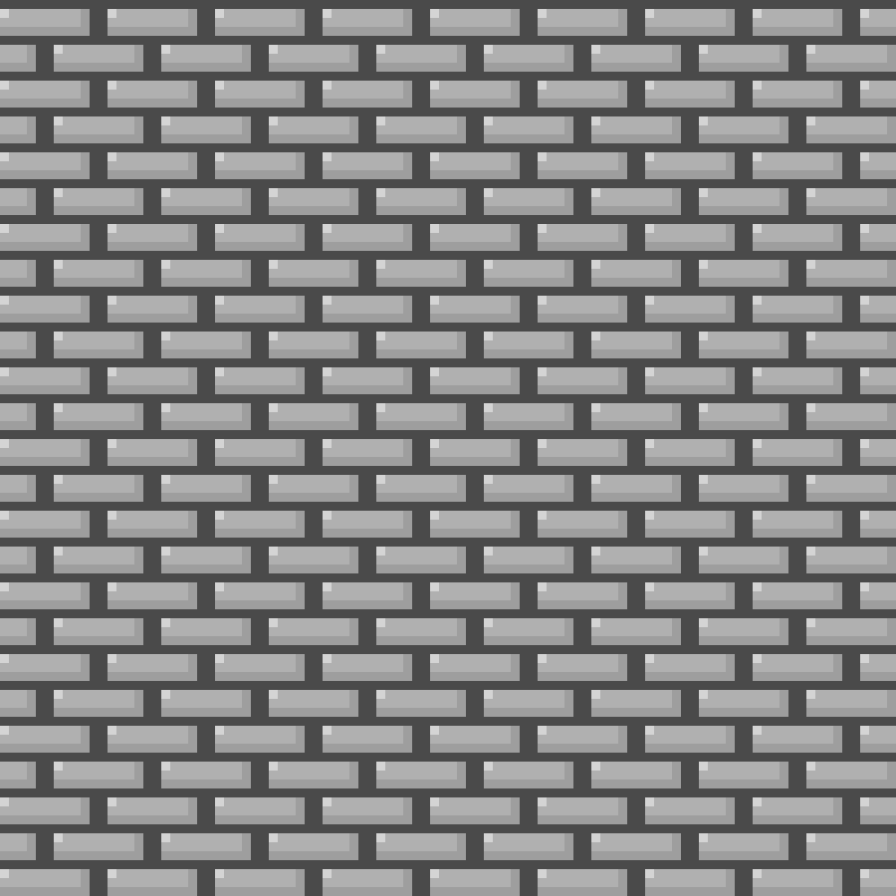
This texture is drawn by a Shadertoy shader. Its source:

```glsl
// Draws a grey running-bond brick wall with blocky bevelled bricks.

#define UNITS_ACROSS 100.0            // blocks along each side of the canvas
#define BRICK_SIZE vec2(10.0, 3.0)    // in blocks
#define JOINT_SIZE vec2(2.0, 1.0)     // mortar gap, in blocks
#define BEVEL 1.0                     // width of shade and glint, in blocks
#define ROW_SHIFT 0.5                 // offset of odd rows, in brick periods
#define MORTAR_COLOR vec3(0.29)
#define FACE_COLOR vec3(0.69)
#define SHADE_COLOR vec3(0.62)
#define GLINT_COLOR vec3(0.83)

// Share of a pixel-sized footprint at p covered by the box from lo to hi
float boxCoverage(vec2 p, vec2 lo, vec2 hi, vec2 pixel) {
    vec2 overlap = min(p + 0.5 * pixel, hi) - max(p - 0.5 * pixel, lo);
    vec2 share = clamp(overlap / pixel, 0.0, 1.0);
    return share.x * share.y;
}

void mainImage(out vec4 fragColor, in vec2 fragCoord) {
    vec2 pixel = UNITS_ACROSS / iResolution.xy;
    vec2 p = fragCoord * pixel;

    // Cells split in the middle of the joints, so no brick edge meets a seam
    vec2 period = BRICK_SIZE + JOINT_SIZE;
    p += 0.5 * JOINT_SIZE;
    float row = floor(p.y / period.y);
    p.x -= mod(row, 2.0) * ROW_SHIFT * period.x;
    vec2 local = mod(p, period) - 0.5 * JOINT_SIZE;

    // Brick body in shade, face above and left of it, glint at the top left
    vec2 faceLo = vec2(0.0, BEVEL);
    vec2 faceHi = vec2(BRICK_SIZE.x - BEVEL, BRICK_SIZE.y);
    vec2 glintLo = vec2(0.0, BRICK_SIZE.y - BEVEL);
    vec2 glintHi = vec2(BEVEL, BRICK_SIZE.y);

    float brick = boxCoverage(local, vec2(0.0), BRICK_SIZE, pixel);
    float face = boxCoverage(local, faceLo, faceHi, pixel);
    float glint = boxCoverage(local, glintLo, glintHi, pixel);

    // Nested parts add up exactly by their covered shares
    vec3 color = MORTAR_COLOR;
    color += brick * (SHADE_COLOR - MORTAR_COLOR);
    color += face * (FACE_COLOR - SHADE_COLOR);
    color += glint * (GLINT_COLOR - FACE_COLOR);

    fragColor = vec4(color, 1.0);
}
```
